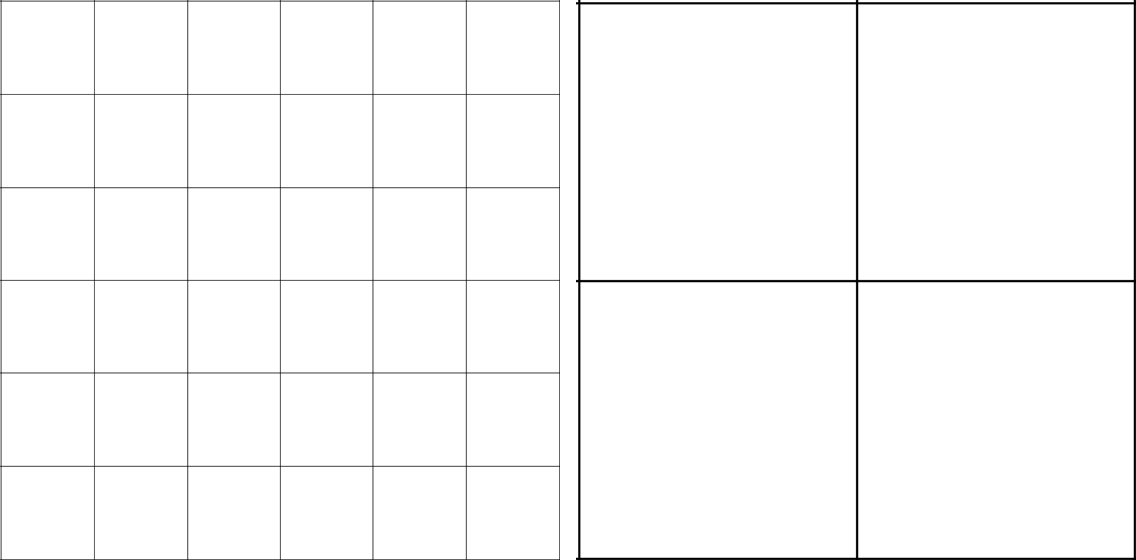
Left, the full canvas; right, a detail of the centre.
A WebGL 2 fragment shader for this pattern:

```glsl
#version 300 es
precision highp float;
// Draws a six by six grid of white squares ruled with thin black lines.
// Rules step out from a middle rule, with the two central cells slightly
// narrower; overlap with a soft pixel footprint gives the ink coverage.

uniform vec2 u_resolution;
out vec4 fragColor;

const float CELLS = 6.0;
const float RULE_WIDTH = 0.0013;
const float MIDDLE_RULE = 0.50065;
const float CENTRAL_INSET = 0.0013;
const float FILTER_PIXELS = 1.2;

const vec3 PAPER = vec3(1.0);
const vec3 INK = vec3(0.0);

// Distance to the nearest rule, each pulled inward by the inset.
float ruleDistance(float position, float middle, float cells, float inset) {
    float offset = position - middle;
    float index = clamp(round(offset * cells), -0.5 * cells, 0.5 * cells);
    float rule = index / cells - sign(index) * inset;
    return abs(offset - rule);
}

// Share of a box filter covered by a rule of the given width.
float ruleCoverage(float distanceToRule, float width, float footprint) {
    float overlap = 0.5 * (width + footprint) - distanceToRule;
    return clamp(overlap, 0.0, min(width, footprint)) / footprint;
}

float axisInk(float position, float footprint) {
    float d = ruleDistance(position, MIDDLE_RULE, CELLS, CENTRAL_INSET);
    return ruleCoverage(d, RULE_WIDTH, footprint);
}

void main() {
    // Rules are measured from the upper left corner.
    vec2 uv = gl_FragCoord.xy / u_resolution;
    uv.y = 1.0 - uv.y;
    vec2 footprint = FILTER_PIXELS / u_resolution;

    // Merge both directions so crossings stay smooth.
    float vertical = axisInk(uv.x, footprint.x);
    float horizontal = axisInk(uv.y, footprint.y);
    float ink = 1.0 - (1.0 - vertical) * (1.0 - horizontal);

    fragColor = vec4(mix(PAPER, INK, ink), 1.0);
}
```
